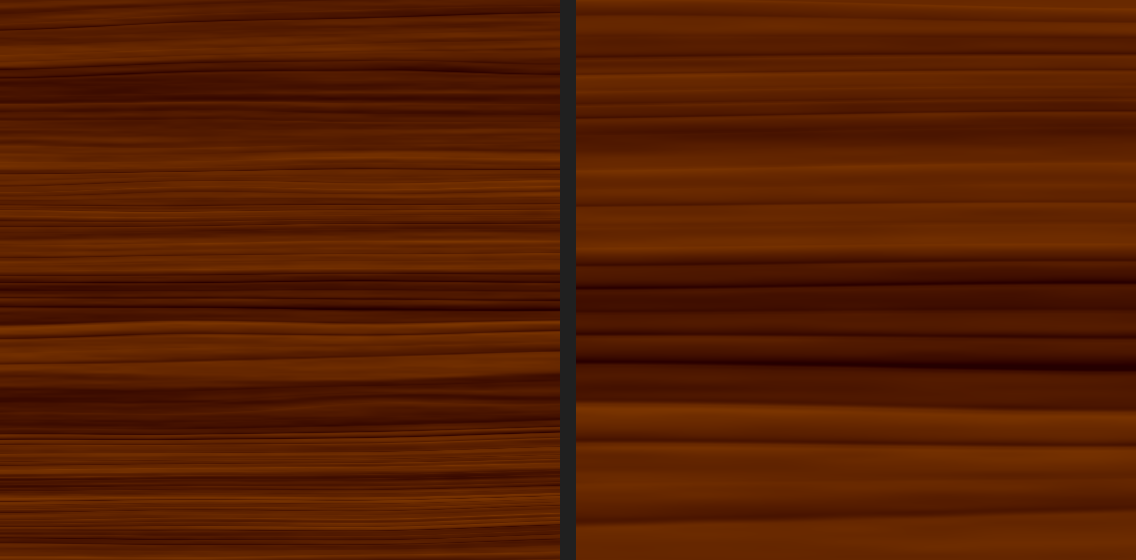
Left, the full canvas; right, a detail of the centre.
This texture is drawn by a WebGL 1 fragment shader. Its source:

```glsl
precision highp float;
// Dark polished wood with long horizontal grain lines and growth bands.

uniform vec2 u_resolution;

#define DARK_WOOD  vec3(0.24, 0.05, 0.0)
#define LIGHT_WOOD vec3(0.44, 0.18, 0.0)
#define RING_COUNT 70.0    // average growth rings over the canvas height
#define RING_BUNCHING 18.0 // how strongly rings crowd and spread
#define WAVE_HEIGHT 0.016  // gentle bend of the lines
#define WISP_AMOUNT 0.9    // small swirls, visible where rings are wide
#define BAND_SCALE 0.2     // broad tone bands per ring
#define BAND_RANGE vec2(0.24, 0.76) // darkest and lightest band tone
#define LINE_DEPTH 1.3     // darkness of late wood lines
#define EDGE_GLOW 0.5      // brightness beside the lines
#define STREAK_AMOUNT 0.55 // contrast of the streaks inside rings
#define FIBRE_AMOUNT 0.26  // contrast of fine fibres

float hash(vec2 p) {
  vec3 q = fract(p.xyx * 0.1031);
  q += dot(q, q.yzx + 33.33);
  return fract((q.x + q.y) * q.z);
}

float noise(vec2 p) {
  vec2 cell = floor(p);
  vec2 f = fract(p);
  f = f * f * (3.0 - 2.0 * f);
  float low = mix(hash(cell), hash(cell + vec2(1.0, 0.0)), f.x);
  float high = mix(hash(cell + vec2(0.0, 1.0)), hash(cell + 1.0), f.x);
  return mix(low, high, f.y);
}

// Evenly spread band levels with some jitter
float bandLevel(float index) {
  return fract(index * 0.618 + 0.4 * hash(vec2(index, 7.0)));
}

// Broad bands with fairly crisp borders
float bandTone(float x) {
  float blend = smoothstep(0.25, 0.75, fract(x));
  float level = mix(bandLevel(floor(x)), bandLevel(floor(x) + 1.0), blend);
  return mix(BAND_RANGE.x, BAND_RANGE.y, smoothstep(0.1, 0.65, level));
}

// Ring coordinate: steep where lines crowd, flat where they spread
float ringCoordinate(vec2 p) {
  float y = p.y + WAVE_HEIGHT * (noise(p * vec2(1.6, 3.0) + 11.0) - 0.5);
  float ring = RING_COUNT * y + 20.0;
  ring += RING_BUNCHING * noise(vec2(p.x * 0.2 + 3.3, y * 4.0 + 5.0));
  ring += WISP_AMOUNT * noise(vec2(p.x * 3.0, y * 24.0) + 31.0);
  return ring;
}

// Dark line at the start of each ring, light rim at its end
float ringLines(float ring) {
  float index = floor(ring);
  float d = fract(ring);
  float strength = hash(vec2(index, 19.0));
  float rim = hash(vec2(index, 43.0));
  float line = smoothstep(0.0, 0.15, d) * exp(-5.0 * d);
  float glow = smoothstep(0.0, 0.12, 1.0 - d) * exp(-6.0 * (1.0 - d));
  return EDGE_GLOW * rim * glow - LINE_DEPTH * strength * strength * line;
}

// Fine fibres, stretched along the grain
float fibres(vec2 p) {
  float coarse = noise(p * vec2(5.0, 170.0) + 57.0) - 0.5;
  float fine = noise(p * vec2(22.0, 250.0) + 83.0) - 0.5;
  return coarse + 0.5 * fine;
}

void main() {
  vec2 p = gl_FragCoord.xy / u_resolution;
  float ring = ringCoordinate(p);

  float tone = bandTone(ring * BAND_SCALE);
  tone += STREAK_AMOUNT * (noise(vec2(ring * 1.6, p.x * 1.2 + 2.0)) - 0.5);
  tone += ringLines(ring);
  tone += FIBRE_AMOUNT * fibres(p);

  // Tones beyond the two woods give near-black lines and bright rims
  vec3 color = mix(DARK_WOOD, LIGHT_WOOD, clamp(tone, -0.5, 1.2));
  gl_FragColor = vec4(max(color, 0.0), 1.0);
}
```
